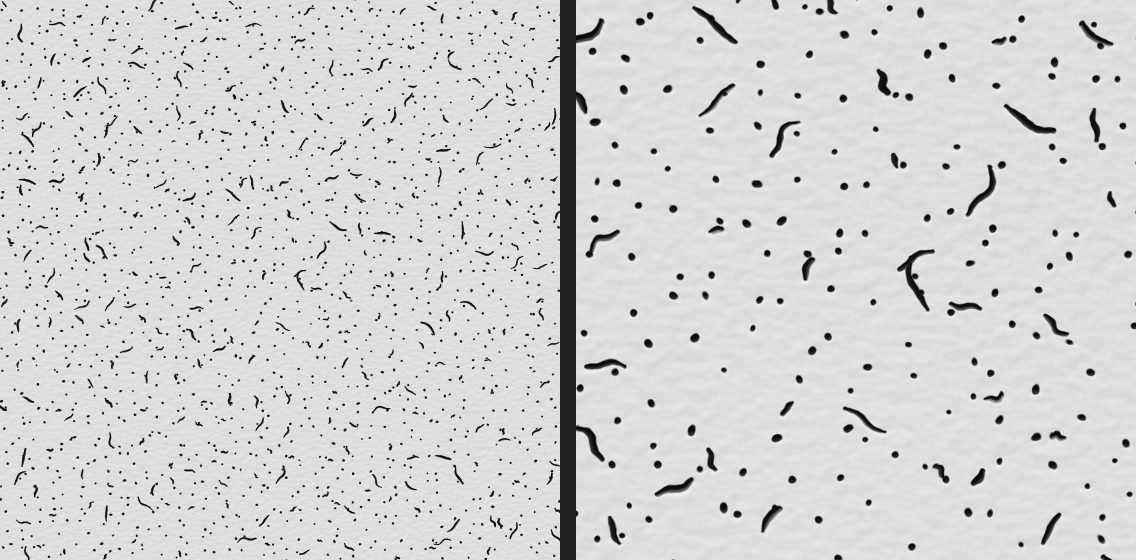
Left, the full canvas; right, a detail of the centre.
This texture is drawn by a Shadertoy shader. Its source:

```glsl
// Mineral fibre ceiling tile: pale embossed sheet with pinholes and worm-shaped fissures.

const float PAPER_TONE = 0.870;
const float SHADOW_TONE = 0.045;
const float PINHOLE_FLOOR = 0.16;
const vec2 FISSURE_FLOOR = vec2(0.22, 0.62);      // deep, shallow
const float PINHOLE_CELLS = 40.0;
const float PINHOLE_SHARE = 0.93;
const vec2 PINHOLE_RADIUS = vec2(0.0015, 0.0023);
const float FISSURE_CELLS = 18.0;
const float FISSURE_SHARE = 0.92;
const vec2 FISSURE_HALF_LENGTH = vec2(0.0035, 0.0165);
const vec2 FISSURE_HALF_WIDTH = vec2(0.0015, 0.0024);
const float EDGE_ROUGHNESS = 0.0007;
const float RELIEF_STRENGTH = 0.055;
const float RELIEF_STEP = 0.0022;
const float LIP_GAIN = 0.035;
const vec2 LIGHT_DIR = vec2(-0.2, 0.98);

// Integer hash: three values from 0 to 1 per cell and layer
vec3 hash3(vec2 cell, int layer) {
    uvec3 v = uvec3(ivec3(ivec2(cell), layer) + 4096) * 1664525u + 1013904u;
    v.x += v.y * v.z; v.y += v.z * v.x; v.z += v.x * v.y;
    v ^= v >> 16u;
    v.x += v.y * v.z; v.y += v.z * v.x; v.z += v.x * v.y;
    return vec3(v) / float(0xffffffffu);
}

float cornerSlope(vec2 cell, vec2 offset) {
    float angle = 6.2832 * hash3(cell, 9).x;
    return dot(vec2(cos(angle), sin(angle)), offset);
}

float gradientNoise(vec2 p) {
    vec2 i = floor(p), f = p - i;
    vec2 u = f * f * f * (f * (f * 6.0 - 15.0) + 10.0);
    vec2 e = vec2(1.0, 0.0);
    return mix(mix(cornerSlope(i, f), cornerSlope(i + e, f - e), u.x),
               mix(cornerSlope(i + e.yx, f - e.yx), cornerSlope(i + 1.0, f - 1.0), u.x), u.y);
}

mat2 rotation(float angle) {
    float c = cos(angle), s = sin(angle);
    return mat2(c, -s, s, c);
}

// Holes are vec3(signed distance, side facing the light, floor tone)
vec3 nearer(vec3 a, vec3 b) { return a.x < b.x ? a : b; }

vec3 pinholes(vec2 p) {
    vec3 hole = vec3(1.0, 0.0, PINHOLE_FLOOR);
    vec2 home = floor(p * PINHOLE_CELLS);
    for (int y = -1; y <= 1; y++)
    for (int x = -1; x <= 1; x++) {
        vec2 cell = home + vec2(x, y);
        vec3 place = hash3(cell, 1), form = hash3(cell, 2);
        if (place.z > PINHOLE_SHARE) continue;
        vec2 offset = p - (cell + 0.5 + 0.9 * (place.xy - 0.5)) / PINHOLE_CELLS;
        float radius = mix(PINHOLE_RADIUS.x, PINHOLE_RADIUS.y, form.x);
        vec2 q = rotation(3.1416 * form.y) * offset;
        q.x /= 1.0 + 0.5 * form.z * form.z;
        hole = nearer(hole, vec3(length(q) - radius, dot(offset, LIGHT_DIR) / radius, PINHOLE_FLOOR));
    }
    return hole;
}

vec3 fissures(vec2 p) {
    vec3 hole = vec3(1.0, 0.0, FISSURE_FLOOR.x);
    vec2 home = floor(p * FISSURE_CELLS);
    for (int y = -1; y <= 1; y++)
    for (int x = -1; x <= 1; x++) {
        vec2 cell = home + vec2(x, y);
        vec3 place = hash3(cell, 3), form = hash3(cell, 4), bend = hash3(cell, 5) - 0.5;
        if (place.z > FISSURE_SHARE) continue;
        vec2 center = (cell + 0.5 + 0.9 * (place.xy - 0.5)) / FISSURE_CELLS;
        mat2 turn = rotation(3.1416 * form.x);
        vec2 q = turn * (p - center);
        float halfLength = mix(FISSURE_HALF_LENGTH.x, FISSURE_HALF_LENGTH.y, pow(form.y, 1.7));
        float t = clamp(q.x / halfLength, -1.0, 1.0);

        // Bowed and slightly S-shaped centre line, tapered to its ends
        float bow = 0.7 * bend.x * (t * t - 0.3) + 0.35 * bend.y * sin(3.5 * t);
        float slope = 1.4 * bend.x * t + 1.22 * bend.y * cos(3.5 * t);
        vec2 offset = vec2(q.x - t * halfLength, (q.y - bow * halfLength) / sqrt(1.0 + slope * slope));
        float width = mix(FISSURE_HALF_WIDTH.x, FISSURE_HALF_WIDTH.y, form.z);
        width *= 1.0 - 0.4 * t * t + 0.4 * bend.z * t;
        float tone = mix(FISSURE_FLOOR.x, FISSURE_FLOOR.y, pow(bend.z + 0.5, 2.0));
        hole = nearer(hole, vec3(length(offset) - width, dot(offset * turn, LIGHT_DIR) / width, tone));
    }
    return hole;
}

float paperHeight(vec2 p) {
    return gradientNoise(p * vec2(85.0, 125.0)) + 0.45 * gradientNoise(p * vec2(190.0, 240.0) + 31.0);
}

void mainImage(out vec4 fragColor, in vec2 fragCoord) {
    float size = min(iResolution.x, iResolution.y);
    vec2 p = fragCoord / size;
    float edge = max(0.0006, 0.65 / size);

    // Embossed sheet lit from above
    float relief = paperHeight(p) - paperHeight(p + LIGHT_DIR * RELIEF_STEP);
    float tone = PAPER_TONE + RELIEF_STRENGTH * relief + 0.008 * gradientNoise(p * 4.0);

    // Holes: shadow under the upper rim, lit floor and lip below
    vec3 hole = nearer(pinholes(p), fissures(p));
    hole.x += EDGE_ROUGHNESS * gradientNoise(p * 230.0 + 7.0);
    float lip = smoothstep(0.003, 0.0008, hole.x) * smoothstep(-0.4, -1.2, hole.y);
    tone += LIP_GAIN * lip;
    float inside = mix(hole.z, SHADOW_TONE, smoothstep(-0.8, 0.2, hole.y));
    tone = mix(inside, tone, smoothstep(-edge, edge, hole.x));

    fragColor = vec4(vec3(tone), 1.0);
}
```
